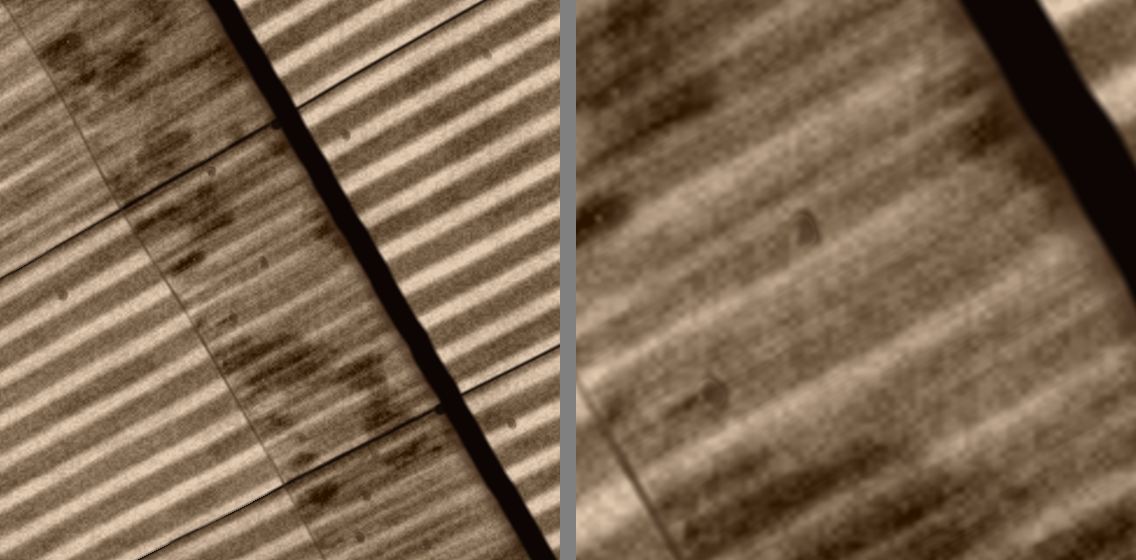
Left, the full canvas; right, a detail of the centre.
Reproduce this texture procedurally as a Shadertoy shader.

```glsl
#define PITCH 0.59        // length of one sheet along the gap
#define SEAM_START -0.434 // position of the first seam
#define RIDGES 8.5        // corrugations per sheet
#define FAN 0.093         // perspective spread of the ridges
#define GAP_U 0.841       // centre of the dark gap
#define GAP_HALF 0.0205   // half width of the dark gap
#define LAP_U 0.506       // thin overlap line
#define GRAIN 0.20        // strength of the fine grain

const float TAU = 6.2831853;
const vec3 SHADE = vec3(0.30, 0.21, 0.12);
const vec3 LIGHT = vec3(0.84, 0.75, 0.65);
const vec3 BLACK = vec3(0.05, 0.02, 0.01);
const vec3 RUST = vec3(0.25, 0.16, 0.09);

float hash(vec2 p) {
    return fract(sin(dot(p, vec2(127.1, 311.7))) * 43758.5453);
}

float noise(vec2 p) {
    vec2 i = floor(p), f = fract(p);
    f = f * f * (3.0 - 2.0 * f);
    return mix(mix(hash(i), hash(i + vec2(1, 0)), f.x),
               mix(hash(i + vec2(0, 1)), hash(i + vec2(1, 1)), f.x), f.y);
}

float fbm(vec2 p) {
    float sum = 0.0, amp = 0.5;
    for (int i = 0; i < 4; i++) {
        sum += amp * noise(p);
        p = p * 2.03 + 17.3;
        amp *= 0.5;
    }
    return sum / 0.9375;
}

// Soft line of the given half width
float line(float d, float halfWidth, float blur) {
    return 1.0 - smoothstep(halfWidth - blur, halfWidth + blur, abs(d));
}

// Fastener place: x across the sheets, y as a fraction of the sheet
vec2 boltPlace(int i) {
    float k = float(i);
    if (i < 4) return vec2(0.573, 0.25 + 0.215 * k);
    if (i < 8) return vec2(0.33 + 0.29 * (k - 4.0), 0.142);
    return vec2(0.67, 0.036 + 0.325 * (k - 8.0));
}

void mainImage(out vec4 fragColor, in vec2 fragCoord) {
    vec2 p = fragCoord / iResolution.y;
    float aa = 1.0 / iResolution.y;

    // Axes across and along the gap, with fanned ridges
    float u = dot(p, vec2(0.866, 0.5));
    float t = dot(p, vec2(0.5, -0.866)) - SEAM_START;
    float s = t - FAN * t * (u - GAP_U);
    s += 0.003 * (noise(vec2(u * 7.0, s * 5.0)) - 0.5);
    float sheet = floor(s / PITCH);
    float f = s / PITCH - sheet;

    // Three sections: left, overlap strip, right
    float lapLine = LAP_U + 0.012 * (noise(vec2(t * 4.0, 3.0)) - 0.5);
    float right = step(GAP_U, u);
    float strip = smoothstep(-0.006, 0.012, u - lapLine) * (1.0 - right);
    float worn = (1.0 - right) * step(sheet, -0.5);

    // Corrugation, with doubled thin ridges on the strip
    float phase = f * RIDGES - 0.4;
    float wave = 0.5 + 0.5 * cos(TAU * phase + 0.35 * sin(TAU * phase));
    float wide = smoothstep(0.08, 0.92, wave);
    float thin = pow(0.5 + 0.5 * cos(2.0 * TAU * phase + 0.8), 3.0);
    float fine = mix(wide, thin, 0.45);
    float ridge = mix(wide, fine, max(strip, 0.8 * worn));

    float low = mix(mix(0.38, 0.27, right), 0.27, strip);
    float high = mix(mix(0.98, 1.02, right), 0.74, strip);
    high -= 0.18 * worn;
    high -= 0.12 * strip * smoothstep(LAP_U, GAP_U, u);
    float tone = mix(low, high, ridge);

    // Streaks, stains and grime below each seam
    float streak = fbm(vec2(u * 6.0, s * 75.0));
    float stain = fbm(vec2(u * 11.0 + 5.0, s * 19.0 + sheet * 3.0));
    tone += (streak - 0.5) * (0.26 + 0.24 * max(strip, worn));
    tone -= (0.12 + 0.30 * strip) * smoothstep(0.5, 0.78, stain);
    tone += 0.24 * strip * smoothstep(0.54, 0.78, fbm(vec2(u * 18.0, s * 30.0)))
          * smoothstep(0.16, 0.0, u - LAP_U);
    tone -= 0.20 * (1.0 - right) * exp(-f * 9.0);
    tone += GRAIN * (noise(p * 240.0) - 0.5) + 0.12 * (noise(p * 115.0) - 0.5);
    vec3 color = mix(SHADE, LIGHT, clamp(tone, -0.25, 1.08));

    // Fasteners: dark head, shadowed rim and small glint
    for (int i = 0; i < 10; i++) {
        vec2 place = boltPlace(i);
        float seed = hash(vec2(float(i) + 2.0, sheet + 9.0));
        vec2 d = vec2(u - place.x, (f - place.y) * PITCH);
        d += 0.004 * (vec2(noise(p * 90.0), noise(p * 90.0 + 31.0)) - 0.5);
        float r = length(d);
        float rim = line(r - 0.009, 0.002, 0.003) * smoothstep(-0.007, 0.007, d.x);
        float head = 1.0 - smoothstep(0.003, 0.011, length(d - vec2(0.002, 0.001)));
        color = mix(color, RUST, (0.4 + 0.4 * seed) * max(rim, head));
        color = mix(color, LIGHT, 0.3 * line(length(d + vec2(0.005, 0.0)), 0.002, 0.003));
    }

    // Seams between sheets and the thin overlap line
    float seamDist = (f - step(0.5, f)) * PITCH;
    float seamWear = 0.55 + 0.4 * smoothstep(0.3, 0.6, noise(vec2(u * 24.0, sheet)));
    float seam = line(seamDist, 0.0024 + 0.0008 * strip, 0.0015 + aa);
    color = mix(color, BLACK, seam * mix(seamWear, 0.9, max(right, strip * 0.5)));
    float lapWear = 0.35 + 0.4 * noise(vec2(t * 35.0, 8.0));
    color = mix(color, RUST, lapWear * line(u - lapLine, 0.0025, 0.002 + aa));

    // Dark gap with a rusty left lip and clips at the seams
    float gapDist = u - GAP_U + 0.004 * (noise(vec2(t * 28.0, 1.0)) - 0.5);
    float lip = smoothstep(-0.050, -0.019, gapDist) * (1.0 - right);
    color = mix(color, RUST, lip * (0.55 + 0.4 * noise(vec2(t * 60.0, u * 40.0))));
    float clip = length(vec2(gapDist + 0.024, seamDist - 0.006) * vec2(1.0, 1.2));
    color = mix(color, BLACK, 0.85 * (1.0 - smoothstep(0.008, 0.015, clip)));
    color = mix(color, BLACK, line(gapDist, GAP_HALF, 0.003 + aa));

    fragColor = vec4(clamp(color, 0.0, 1.0), 1.0);
}
```
